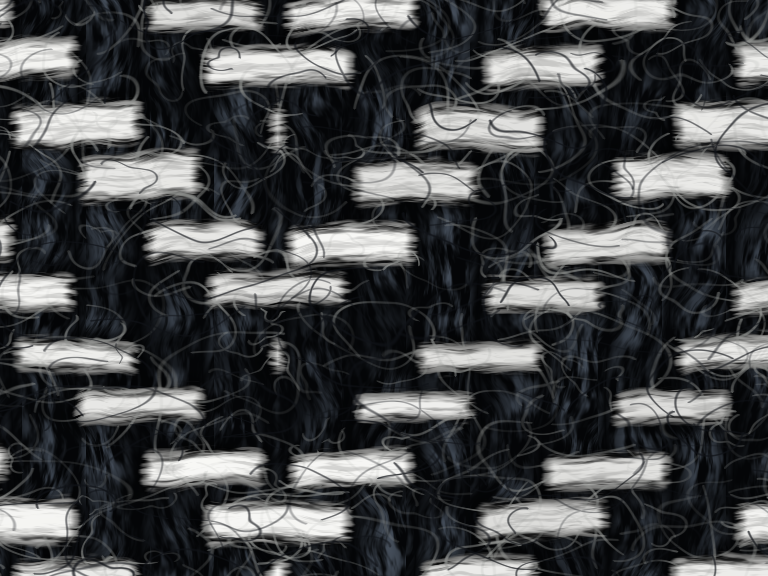
Reproduce this texture procedurally as a Shadertoy shader.

```glsl
// Macro view of a fuzzy herringbone weave: white weft floats over dark navy warp, with loose hairs.

float hash(vec2 p) {
    return fract(sin(dot(p, vec2(127.1, 311.7))) * 43758.5453);
}

float noise(vec2 p) {
    vec2 i = floor(p), f = fract(p);
    f = f * f * (3.0 - 2.0 * f);
    return mix(mix(hash(i), hash(i + vec2(1, 0)), f.x),
               mix(hash(i + vec2(0, 1)), hash(i + vec2(1, 1)), f.x), f.y);
}

float fbm(vec2 p) {
    return 0.55 * noise(p) + 0.3 * noise(p * 2.1 + 7.3) + 0.15 * noise(p * 4.3 + 2.9);
}

// Coverage of random wobbly arcs, one per cell
float hairs(vec2 p, float seed, float width, float aa) {
    float ink = 0.0;
    for (int j = -1; j <= 1; j++)
    for (int i = -1; i <= 1; i++) {
        vec2 cell = floor(p) + vec2(i, j);
        vec2 key = cell + seed * 17.0;
        vec2 e = p - cell - vec2(hash(key), hash(key + 3.1));
        float angle = atan(e.y, e.x);
        float radius = mix(0.2, 0.82, hash(key + 5.7))
                     + 0.07 * sin(angle * 3.0 + 6.28 * hash(key + 8.2));
        float turn = abs(mod(angle - 6.28318 * hash(key + 11.4), 6.28318) - 3.14159);
        float beyond = max(0.0, turn - mix(0.6, 2.3, hash(key + 13.9)));
        float d = abs(length(e) - radius) + beyond * radius;
        float strength = mix(0.35, 1.0, hash(key + 19.3));
        ink = max(ink, strength * (1.0 - smoothstep(width - aa, width + aa, d)));
    }
    return ink;
}

// Dark warp threads, running down the cloth
vec3 warpColor(vec2 p, float u) {
    float lean = 0.25 * sin(p.y * 1.57 + floor(u) * 1.9);
    float across = fract(u - 0.15 + 0.15 * lean);
    float body = pow(sin(across * 3.14159), 0.7);
    float fibre = fbm(vec2(p.x * 11.0 + lean * 8.0 + 3.0 * noise(p * 1.7), p.y * 2.6));
    float depth = smoothstep(0.2, 0.75, fbm(p * 1.3 + 31.0));
    float light = body * smoothstep(0.3, 0.8, fibre) * mix(0.35, 1.25, depth);
    return mix(vec3(0.015, 0.02, 0.027), vec3(0.22, 0.25, 0.29), light);
}

void mainImage(out vec4 fragColor, in vec2 fragCoord) {
    // One unit is one warp thread across, one weft row down from the top
    vec2 uv = fragCoord / iResolution.xy;
    vec2 p = vec2(uv.x * 12.0, (1.0 - uv.y) * 10.1 - 0.21);
    float aa = 10.0 / iResolution.x;

    // The twill mirrors about this line to make the herringbone
    float x = p.x - 4.34;
    float u = abs(x);
    vec3 color = warpColor(p, u);
    float whiteness = 0.0;
    float nearFloat = 0.0;

    // White floats, including overlap from the rows above and below
    for (int k = -1; k <= 1; k++) {
        float row = floor(p.y + 0.5) + float(k);
        float shift = mod(1.0 - row, 4.0) + 0.15;
        float index = floor((u - shift + 2.0) / 4.0);
        float along = u - shift - index * 4.0;
        float side = index * 4.0 + shift < 0.6 ? 0.0 : sign(x);
        vec2 id = vec2(index * 2.0 + side * 0.7, row);

        float halfHeight = 0.36 + 0.07 * cos((row - 2.5) * 0.8) + 0.06 * (hash(id + 4.0) - 0.5);
        float halfLength = 1.12 + 0.16 * (hash(id + 9.0) - 0.5);
        float across = p.y - row + 0.1 * mod(row, 2.0)
                     + 0.14 * (hash(id) - 0.5)
                     + along * side * 0.1 * (hash(id + 6.0) - 0.2)
                     - 0.04 * along * along;
        across += 0.09 * (noise(p * vec2(2.2, 1.0) + row) - 0.5);
        vec2 q = abs(vec2(along * 1.12, across)) - vec2(halfLength, halfHeight) + 0.2;
        float d = length(max(q, 0.0)) + min(max(q.x, q.y), 0.0) - 0.2;

        float streak = fbm(vec2(p.x * 2.4, across * 17.0 + 2.0 * noise(p * 2.0)) + id * 5.0);
        d += 0.13 * (streak - 0.5);
        float cover = 1.0 - smoothstep(-0.04 - aa, 0.03 + aa, d);
        float round = smoothstep(0.0, 0.24, -d);
        float light = mix(0.4, 0.98, round) - 0.4 * (1.0 - 0.65 * round) * smoothstep(0.4, 0.75, streak);
        light *= mix(0.88, 1.0, hash(id + 2.0));

        // Contact shadow, then the yarn itself
        color *= 1.0 - 0.45 * exp(-max(d, 0.0) * 9.0) * (1.0 - cover);
        color = mix(color, light * vec3(1.0, 1.0, 0.99), cover);
        whiteness = max(whiteness, cover * round);
        nearFloat = max(nearFloat, exp(-max(d, 0.0) * 4.0));
    }

    // Pale curly hairs standing off the white yarn
    vec2 bend = 0.3 * vec2(noise(p * 1.3), noise(p * 1.3 + 40.0));
    for (int i = 0; i < 4; i++) {
        float n = float(i);
        float scale = 0.55 + 0.25 * n;
        vec2 q = (p + bend) * vec2(0.75, 1.0) * scale + n * 6.3;
        float ink = hairs(q, n, 0.018 * scale, aa * scale);
        float alpha = ink * mix(0.25, 0.8, nearFloat) * (1.0 - 0.8 * whiteness);
        color = mix(color, vec3(0.56, 0.57, 0.56), alpha);
    }

    // Dark hairs crossing the white yarn
    for (int i = 0; i < 2; i++) {
        float scale = 0.7 + 0.4 * float(i);
        vec2 q = (p + bend.yx) * vec2(0.7, 1.0) * scale + 23.0;
        float ink = hairs(q, 7.0 + float(i), 0.014 * scale, aa * scale);
        color = mix(color, vec3(0.06, 0.07, 0.09), 0.75 * ink);
    }

    fragColor = vec4(clamp(color, 0.0, 1.0), 1.0);
}
```
